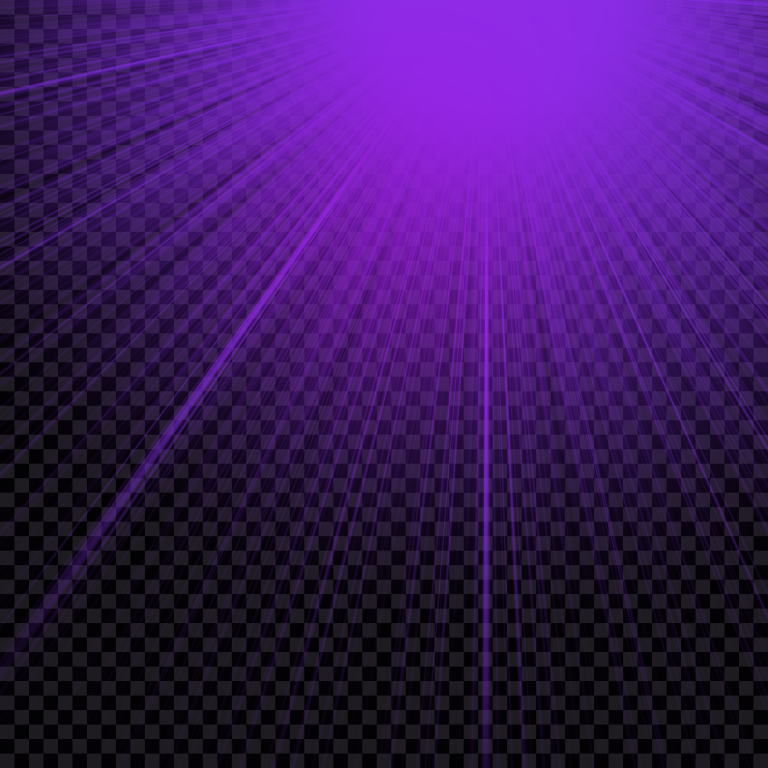
Reproduce this background procedurally as a Shadertoy shader.

```glsl
float hash(float n) {
    return fract(sin(n * 127.1 + 3.7) * 4375.85);
}

// One-dimensional gradient noise, roughly -1 to 1
float gradientNoise(float x) {
    float cell = floor(x), f = fract(x);
    float a = (hash(cell) * 2.0 - 1.0) * f;
    float b = (hash(cell + 1.0) * 2.0 - 1.0) * (f - 1.0);
    return 2.0 * mix(a, b, f * f * f * (f * (f * 6.0 - 15.0) + 10.0));
}

// Soft line in angle, never thinner than about one pixel
float beam(float angle, float center, float width, float pixel) {
    float w = max(width, pixel * 0.7);
    float d = (angle - center) / w;
    return exp(-d * d) * min(1.0, width / w + 0.25);
}

// One randomly placed thin ray per angular cell
float rayLayer(float angle, float density, float seed, float pixel) {
    float x = angle * density, rays = 0.0;
    for (float k = -1.0; k <= 1.0; k++) {
        float id = floor(x) + k;
        float center = (id + hash(id + seed)) / density;
        float power = hash(id + seed + 41.3);
        float width = mix(0.0009, 0.0028, hash(id + seed + 87.9));
        rays += beam(angle, center, width, pixel) * power * power;
    }
    return rays;
}

// Square wave per axis with edges one pixel wide
float checker(vec2 uv, float cells) {
    vec2 wave = sin(uv * cells * 3.14159) * iResolution.xy / (cells * 1.5708);
    wave = clamp(wave, -1.0, 1.0);
    return 0.5 + 0.5 * wave.x * wave.y;
}

void mainImage(out vec4 fragColor, in vec2 fragCoord) {
    vec2 uv = fragCoord / iResolution.xy;
    vec2 fromSource = uv - vec2(0.634, 1.02);
    float radius = length(fromSource);
    float angle = atan(fromSource.x, -fromSource.y);
    float pixel = 1.0 / (iResolution.y * max(radius, 0.02));

    // Checkered floor
    vec3 color = mix(vec3(0.008, 0.004, 0.012), vec3(0.115, 0.105, 0.125),
                     checker(vec2(uv.x, 1.0 - uv.y), 53.0));

    // Broad glow, broken into streaks away from the source
    float streaks = 0.5 * gradientNoise(angle * 23.0)
                  + 0.5 * gradientNoise(angle * 61.0 + 17.0)
                  + 0.4 * gradientNoise(angle * 150.0 + 53.0);
    float glow = 1.0 - smoothstep(0.13, 0.87, radius);
    float spread = smoothstep(0.15, 0.5, radius);
    float alpha = glow * (1.0 + spread * (0.45 * streaks - 0.12));

    // Scattered thin rays, denser where the cluster noise is high
    float cluster = 0.65 + 0.6 * gradientNoise(angle * 9.0 + 5.0);
    float rays = 0.0;
    for (float i = 0.0; i < 4.0; i++) {
        rays += rayLayer(angle, 22.0 * exp2(i * 0.8), i * 131.0, pixel) * (0.75 - 0.1 * i);
    }
    rays *= cluster;

    // Leading beams: the vertical shaft and the long diagonals
    rays += 1.1 * beam(angle, -0.001, 0.0055, pixel);
    rays += 0.7 * beam(angle, 0.048, 0.003, pixel);
    rays += 0.9 * beam(angle, -0.615, 0.005, pixel);
    rays += 0.6 * beam(angle, -0.602, 0.003, pixel);
    rays += 0.6 * beam(angle, -0.243, 0.002, pixel);
    rays += 0.8 * beam(angle, -1.044, 0.003, pixel);
    rays += 0.8 * beam(angle, -1.35, 0.004, pixel);
    rays += 0.6 * beam(angle, 0.544, 0.003, pixel);

    float reach = smoothstep(0.12, 0.4, radius) * (1.0 - smoothstep(0.4, 1.3, radius));
    alpha += (1.0 - clamp(alpha, 0.0, 1.0)) * min(rays, 1.2) * reach * 0.8;

    // Violet overall, magenta in the heart of the glow
    vec2 heart = (uv - vec2(0.53, 0.68)) / vec2(0.24, 0.27);
    vec3 violet = mix(vec3(0.48, 0.175, 0.86), vec3(0.55, 0.175, 0.91),
                      exp(-radius * radius * 9.0));
    vec3 tint = mix(violet, vec3(0.62, 0.12, 0.89), 0.85 * exp(-dot(heart, heart)));
    color = mix(color, tint, clamp(alpha, 0.0, 1.0));

    fragColor = vec4(color, 1.0);
}
```
